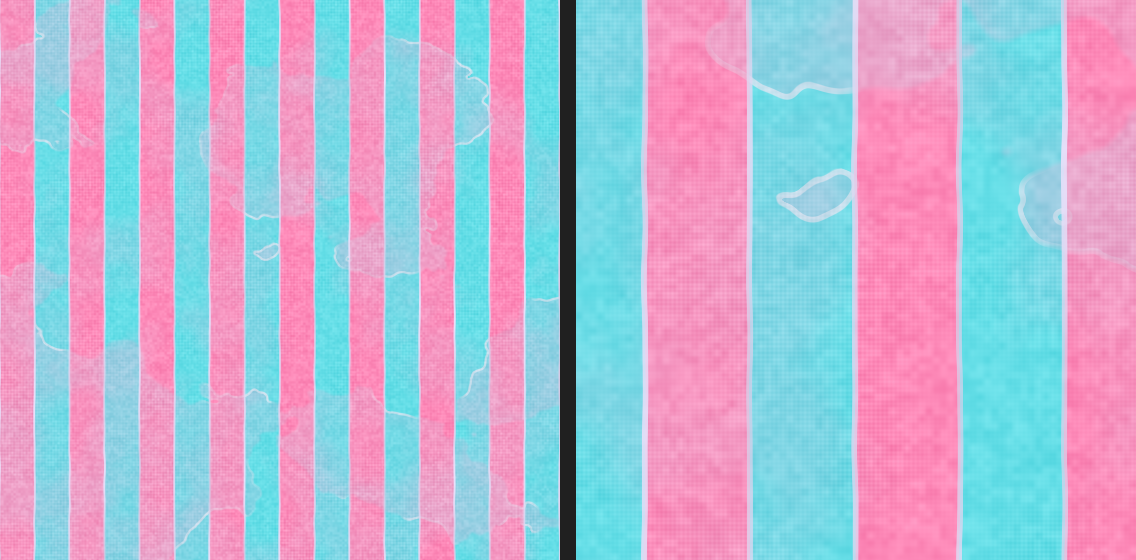
Left: the whole. Right: its middle third, enlarged.
This pattern is drawn by a three.js fragment shader. Its source:

```glsl
// Worn pink and aqua vertical stripes with pale seams, torn patches and a fine weave
#define PAIRS 8.0
#define SEAM_HALF_WIDTH 0.0017
#define CREASE_HALF_WIDTH 0.0016
#define PATCH_SCALE 4.6
#define WEAVE_COUNT 190.0
#define GRAIN 0.09
#define PINK vec3(0.992, 0.540, 0.722)
#define PINK_WORN vec3(0.915, 0.650, 0.795)
#define AQUA vec3(0.395, 0.870, 0.905)
#define AQUA_WORN vec3(0.605, 0.805, 0.885)
#define SEAM vec3(0.850, 0.825, 0.925)
#define CHALK vec3(0.880, 0.890, 0.940)

varying vec2 vUv;

float hash(vec2 p) {
  vec3 q = fract(vec3(p.xyx) * 0.1031);
  q += dot(q, q.yzx + 33.33);
  return fract((q.x + q.y) * q.z);
}

float noise(vec2 p) {
  vec2 i = floor(p), f = fract(p);
  f = f * f * (3.0 - 2.0 * f);
  return mix(mix(hash(i), hash(i + vec2(1, 0)), f.x),
             mix(hash(i + vec2(0, 1)), hash(i + vec2(1, 1)), f.x), f.y);
}

float fbm(vec2 p) {
  float sum = 0.0, amp = 0.5;
  for (int i = 0; i < 5; i++) {
    sum += amp * noise(p);
    p = mat2(1.6, 1.2, -1.2, 1.6) * p + 7.3;
    amp *= 0.48;
  }
  return sum;
}

// Height field whose contour is the torn edge of the worn patches
float patchField(vec2 p) {
  return fbm(p * PATCH_SCALE * vec2(0.9, 1.1) + 11.0) - 0.49;
}

void main() {
  vec2 p = vUv;
  float aa = max(fwidth(p.x), 0.0002);

  // Stripes, with slightly wavering edges
  float wobble = 0.0012 * (noise(vec2(p.x * 16.0, p.y * 30.0)) - 0.5);
  float s = (p.x + 0.0008 + wobble) * PAIRS * 2.0;
  float edge = (0.5 - abs(fract(s) - 0.5)) / (PAIRS * 2.0);
  float side = mod(floor(s), 2.0) * 2.0 - 1.0;
  float aqua = smoothstep(-0.5 * aa, 0.5 * aa, edge * side);

  // Signed distance to the torn contour
  float h = patchField(p);
  float e = 0.001;
  vec2 slope = vec2(patchField(p + vec2(e, 0)), patchField(p + vec2(0, e))) - h;
  float tear = h / max(length(slope) / e, 0.5);

  // Wear: crisp at the tear, fading inward, over soft blotches
  float torn = smoothstep(-0.002 - aa, 0.002 + aa, tear);
  float fade = 1.0 - 0.55 * smoothstep(0.0, 0.22, h);
  float blotch = smoothstep(0.32, 0.68, fbm(p * 9.0 + 41.0));
  float wear = clamp(torn * fade * 0.6 + blotch * 0.55 - 0.05, 0.0, 1.0);
  vec3 color = mix(mix(PINK, PINK_WORN, wear), mix(AQUA, AQUA_WORN, wear), aqua);

  // Broken chalky creases along the tears
  float crease = 1.0 - smoothstep(CREASE_HALF_WIDTH - 0.5 * aa,
                                  CREASE_HALF_WIDTH + aa, abs(tear));
  crease *= smoothstep(0.48, 0.68, noise(p * 13.0 + 5.0));
  color = mix(color, CHALK, crease * mix(0.3, 0.7, aqua));

  // Diagonal weave and paper grain
  vec2 w = p * WEAVE_COUNT * 6.2832;
  float weave = sin(w.x + w.y) * sin(w.x - w.y) * noise(p * 18.0 + 3.0);
  float grain = noise(p * 230.0) + 0.6 * noise(p * vec2(75.0, 110.0)) - 0.8;
  color += (GRAIN * grain + 0.05 * weave) * mix(vec3(0.35, 1.0, 0.75), vec3(1.0, 0.45, 0.4), aqua);

  // Pale seams of uneven strength
  float seam = 1.0 - smoothstep(SEAM_HALF_WIDTH - 0.5 * aa,
                                SEAM_HALF_WIDTH + 0.5 * aa, edge);
  float along = noise(vec2(floor(s + 0.5) * 3.7, p.y * 7.0));
  float fleck = noise(vec2(floor(s + 0.5) * 5.1, p.y * 140.0));
  color = mix(color, SEAM + 0.1 * (along - 0.3), seam * (0.62 + 0.25 * along + 0.13 * fleck));

  gl_FragColor = vec4(clamp(color, 0.0, 1.0), 1.0);
}
```
